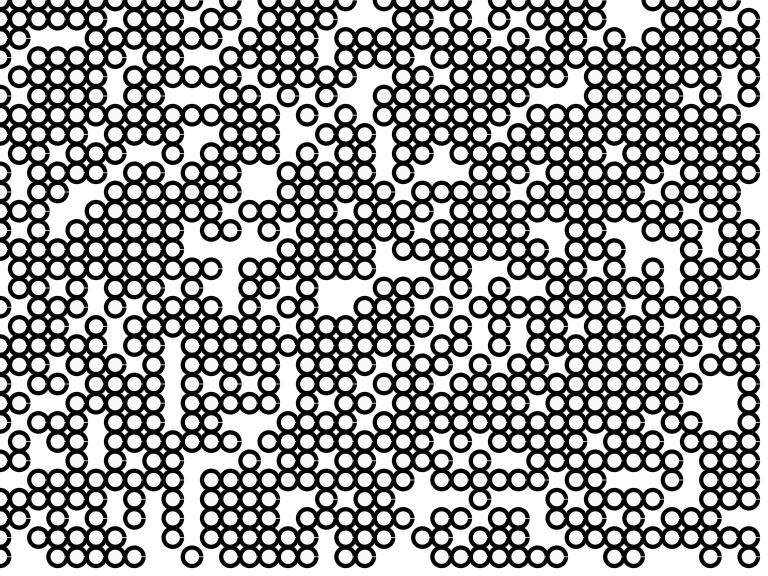
Reproduce this pattern procedurally as a Shadertoy shader.

```glsl
// Square lattice of thick black rings on white, with cells left out at random.
// Neighbouring rings overlap, leaving tiny diamonds between four of them, and
// each ring has a hairline seam on its right. Rings are unioned by coverage.

#define ROWS 30.0
#define COLUMNS 40.0
#define OUTER_RADIUS 0.590
#define INNER_RADIUS 0.368
#define SEAM_HALF_WIDTH 0.02
#define FILL_TOP 0.80
#define FILL_BOTTOM 0.72
#define SEED 17u
#define INK vec3(0.005)
#define PAPER vec3(1.0)
#define HOLE vec3(0.98)

// Integer hash of a lattice cell, from 0 to 1
float cellHash(vec2 cell) {
    uvec2 q = uvec2(ivec2(cell) + 64);
    uint h = q.x * 1597334677u ^ (q.y + SEED) * 3812015801u;
    h = (h ^ (h >> 15)) * 2246822519u;
    h = (h ^ (h >> 13)) * 3266489917u;
    h ^= h >> 16;
    return float(h >> 8) / 16777216.0;
}

// Rings start on the top and left edges; density falls slightly downwards
bool isOccupied(vec2 cell) {
    if (cell.x < 0.0 || cell.y < 0.0 || cell.x >= COLUMNS || cell.y >= ROWS) {
        return false;
    }
    return cellHash(cell) < mix(FILL_TOP, FILL_BOTTOM, cell.y / ROWS);
}

// Antialiased area inside a signed distance
float coverage(float dist, float pixel) {
    return clamp(0.5 - dist / pixel, 0.0, 1.0);
}

// Box-filtered hairline running right from the ring centre
float seamCoverage(vec2 p, float pixel) {
    float line = coverage(p.y - SEAM_HALF_WIDTH, pixel)
               - coverage(p.y + SEAM_HALF_WIDTH, pixel);
    return line * step(0.0, p.x);
}

void mainImage(out vec4 fragColor, in vec2 fragCoord) {
    // Lattice coordinates, measured down from the top left
    float pixel = ROWS / iResolution.y;
    vec2 p = vec2(fragCoord.x, iResolution.y - fragCoord.y) * pixel;
    vec2 nearest = floor(p + 0.5);

    float ink = 0.0;
    float hole = 0.0;
    for (int y = -1; y <= 1; y++) {
        for (int x = -1; x <= 1; x++) {
            vec2 cell = nearest + vec2(x, y);
            if (!isOccupied(cell)) continue;

            vec2 local = p - cell;
            float radius = length(local);
            float inside = coverage(radius - INNER_RADIUS, pixel);
            float ring = coverage(radius - OUTER_RADIUS, pixel) - inside;
            ink = max(ink, ring * (1.0 - seamCoverage(local, pixel)));
            hole = max(hole, inside);
        }
    }

    vec3 color = mix(PAPER, HOLE, hole);
    fragColor = vec4(mix(color, INK, ink), 1.0);
}
```
